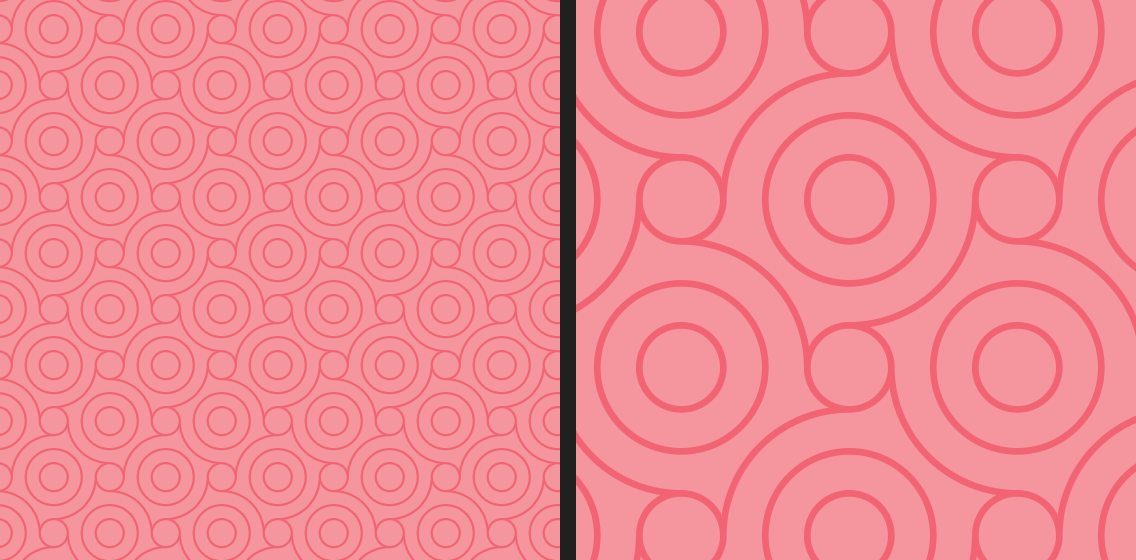
Left, the full canvas; right, a detail of the centre.
Write a WebGL 1 fragment shader that draws this pattern.

```glsl
precision highp float;

uniform vec2 u_resolution;

#define REPEATS 5.0
#define ORIGIN vec2(0.96, 1.48)
#define INNER_RADIUS 0.25
#define MIDDLE_RADIUS 0.5
#define OUTER_RADIUS 0.75
#define LINE_WIDTH 0.04
#define GROUND_COLOR vec3(0.96, 0.59, 0.62)
#define LINE_COLOR vec3(0.95, 0.39, 0.45)

float ring(float dist, float radius) {
  return abs(dist - radius);
}

// True for odd whole numbers
bool isOdd(float n) {
  return fract(n * 0.5) > 0.25;
}

// Distance to the lines drawn around one node of the unit grid
float nodeDistance(vec2 offset, vec2 node) {
  float dist = length(offset);
  float d = ring(dist, INNER_RADIUS);
  if (isOdd(node.x + node.y)) return d;

  // Large medallions: a second ring and two opposite quarter arcs,
  // whose diagonal alternates from row to row
  d = min(d, ring(dist, MIDDLE_RADIUS));
  float diagonal = isOdd(node.y) ? 1.0 : -1.0;
  if (offset.x * offset.y * diagonal >= 0.0) {
    d = min(d, ring(dist, OUTER_RADIUS));
  }
  return d;
}

// Distance to the nearest line, searching the surrounding nodes
float patternDistance(vec2 p) {
  vec2 nearest = floor(p + 0.5);
  float d = 1.0;
  for (int j = -1; j <= 1; j++) {
    for (int i = -1; i <= 1; i++) {
      vec2 node = nearest + vec2(float(i), float(j));
      d = min(d, nodeDistance(p - node, node));
    }
  }
  return d;
}

void main() {
  // Two grid nodes per repeat
  float nodes = 2.0 * REPEATS;
  vec2 p = gl_FragCoord.xy / u_resolution * nodes - ORIGIN;
  float pixel = nodes / min(u_resolution.x, u_resolution.y);

  float edge = patternDistance(p) - 0.5 * LINE_WIDTH;
  float coverage = clamp(0.5 - edge / pixel, 0.0, 1.0);
  gl_FragColor = vec4(mix(GROUND_COLOR, LINE_COLOR, coverage), 1.0);
}
```
